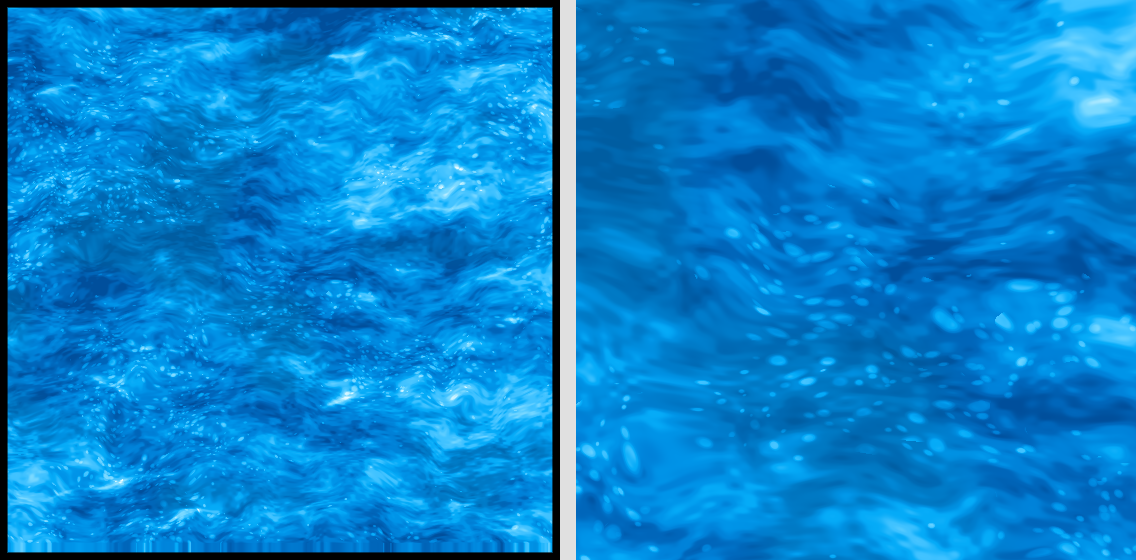
Left, the full canvas; right, a detail of the centre.
Write a WebGL 2 fragment shader that draws this texture.

```glsl
#version 300 es
precision highp float;
// Rippled blue water with pale foam, set in a thin black frame.
// Stretched, warped noise gives a tone; cellular flecks and curved
// filaments raise it; a colour ramp turns the tone into water and foam.
uniform vec2 u_resolution;
out vec4 fragColor;

float hash(vec2 p) {
  vec3 q = fract(p.xyx * vec3(0.1031, 0.103, 0.0973));
  q += dot(q, q.yzx + 33.33);
  return fract((q.x + q.y) * q.z);
}

float noise(vec2 p) {
  vec2 i = floor(p), f = fract(p);
  f = f * f * (3.0 - 2.0 * f);
  return mix(mix(hash(i), hash(i + vec2(1, 0)), f.x),
             mix(hash(i + vec2(0, 1)), hash(i + vec2(1, 1)), f.x), f.y);
}

// Layered ripples, wider than tall, scaled to roughly unit deviation.
float ripples(vec2 p) {
  vec2 q = p * vec2(2.6, 6.0) + 40.0;
  float sum = 0.0, amp = 1.0;
  for (int i = 0; i < 6; i++) {
    sum += amp * (noise(q) - 0.5);
    q = mat2(0.82, 0.57, -0.57, 0.82) * q * 2.1 + 61.0;
    amp *= 0.85;
  }
  return sum * 3.0;
}

// Cellular flecks: one jittered, tilted blob in some of the cells.
float flecks(vec2 p, float cover) {
  vec2 cell = floor(p);
  float light = 0.0;
  for (int y = -1; y <= 1; y++)
    for (int x = -1; x <= 1; x++) {
      vec2 id = cell + vec2(x, y);
      vec2 d = p - id - vec2(hash(id + 7.0), hash(id + 19.0));
      d.y += d.x * (hash(id + 31.0) - 0.5);
      float size = mix(0.2, 0.55, hash(id + 43.0));
      float blob = 1.0 - smoothstep(0.35, 1.0, length(d) / size);
      light = max(light, blob * step(hash(id + 57.0), cover) * (0.5 + 0.5 * hash(id + 71.0)));
    }
  return light;
}

// Thin bent filaments, each with a ragged foam patch at its crest.
float filaments(vec2 p) {
  float light = 0.0;
  for (int i = 0; i < 17; i++) {
    vec2 id = vec2(i, 5 * i + 3);
    vec2 d = p - vec2(hash(id + 2.0), fract(0.618 * float(i) + 0.43));
    float reach = mix(0.04, 0.26, pow(hash(id + 11.0), 2.0));
    float tilt = (hash(id + 23.0) - 0.35) * mix(1.6, 0.4, reach * 4.0);
    float bend = mix(-0.35, 0.15, hash(id + 37.0)) / reach;
    float slope = tilt + 2.0 * bend * d.x;
    float off = d.y - tilt * d.x - bend * d.x * d.x - 0.004 * sin(d.x * 55.0 + float(i));
    off /= sqrt(1.0 + slope * slope);
    float fade = 1.0 - smoothstep(0.3, 1.0, abs(d.x) / reach);
    float wear = smoothstep(0.15, 0.75, noise(p * vec2(45.0, 60.0) + id));
    float line = exp(-pow(off / 0.0028, 2.0)) + 0.4 * exp(-pow(off / 0.009, 2.0));
    float patchGlow = exp(-pow(d.x / (0.02 + 0.15 * reach), 2.0) - pow(off / 0.014, 2.0));
    light += (line * fade * (0.25 + 0.6 * wear) + patchGlow * wear) * mix(0.35, 1.0, hash(id + 53.0));
  }
  return min(light, 1.4);
}

vec3 waterRamp(float t) {
  vec3 c = mix(vec3(0.0, 0.31, 0.61), vec3(0.0, 0.40, 0.73), smoothstep(-2.6, -1.6, t));
  c = mix(c, vec3(0.0, 0.51, 0.85), smoothstep(-1.6, -0.65, t));
  c = mix(c, vec3(0.0, 0.58, 0.91), smoothstep(-0.65, 0.15, t));
  c = mix(c, vec3(0.02, 0.67, 0.97), smoothstep(0.15, 0.9, t));
  c = mix(c, vec3(0.25, 0.76, 1.0), smoothstep(0.9, 1.75, t));
  c = mix(c, vec3(0.48, 0.85, 1.0), smoothstep(1.75, 3.0, t));
  return mix(c, vec3(0.92, 0.99, 1.0), smoothstep(3.0, 4.6, t));
}

void main() {
  vec2 uv = gl_FragCoord.xy / u_resolution;

  // Holding the height near the base smears it into short upright streaks.
  vec2 p = vec2(uv.x, max(uv.y, 0.03));
  vec2 flow = p;
  flow.y += 0.018 * sin(p.x * 8.0 + p.y * 5.0) + 0.008 * sin(p.x * 21.0 - p.y * 17.0);
  flow += 0.022 * (vec2(noise(p * 24.0), noise(p * 24.0 + 90.0)) - 0.5);

  // Water tone, then foam gathered into drifts.
  float tone = ripples(flow) - 0.12;
  float drift = noise(p * vec2(4.0, 6.0) + 13.0) * 0.6 + noise(p * vec2(11.0, 19.0) + 29.0) * 0.4;
  float cover = 0.55 * smoothstep(0.48, 0.8, drift);
  float foam = flecks(flow * vec2(62.0, 95.0), cover);
  foam = max(foam, 0.8 * flecks(flow * vec2(100.0, 150.0) + 37.0, cover * 0.8 + 0.015));
  tone += foam * 2.2 + filaments(p) * 2.3;

  // Faint green depths show only where the water is dark.
  vec3 color = waterRamp(tone);
  float depth = smoothstep(0.55, 0.85, noise(p * vec2(6.0, 9.0) + 71.0));
  color = mix(color, vec3(0.0, 0.43, 0.66), 0.45 * depth * (1.0 - smoothstep(-0.8, 0.8, tone)));

  // Frame with a smoothed inner edge.
  vec2 inset = min(uv, 1.0 - uv);
  float inside = smoothstep(0.0125, 0.0145, min(inset.x, inset.y));
  fragColor = vec4(color * inside, 1.0);
}
```
